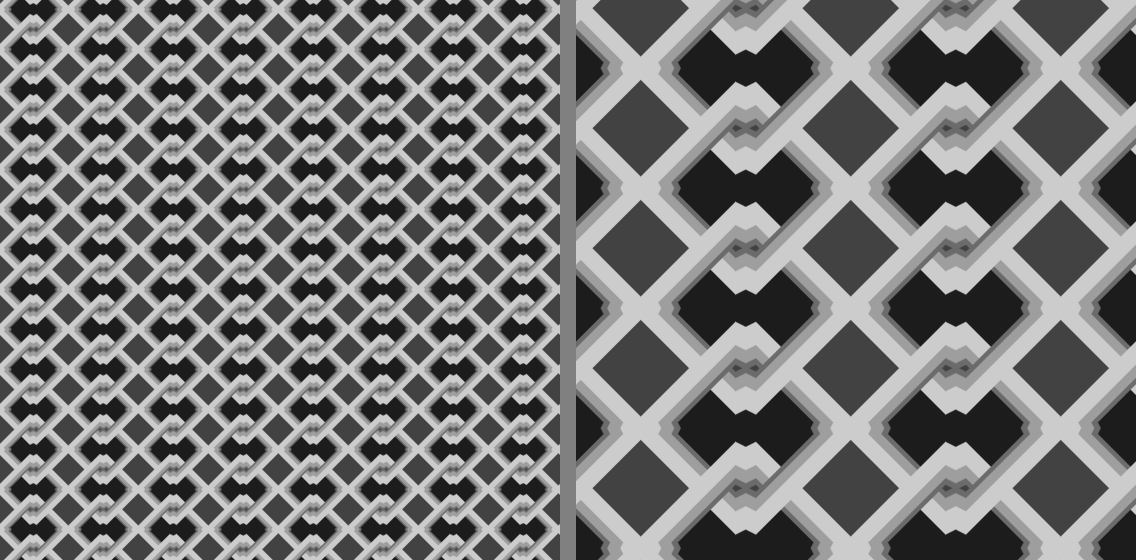
Left: the whole. Right: its middle third, enlarged.
Give the GLSL for this pattern, as a WebGL 1 fragment shader.

```glsl
precision highp float;
uniform vec2 u_resolution;

// Repeats across and down, and where the first knot axis and crossing row sit
const vec2 REPEATS = vec2(8.0, 14.0);
const vec2 PHASE = vec2(0.475, 0.765);

// Lengths, in units of 1/1152 of the canvas
const float CANVAS = 1152.0;
const float REACH = 72.0;       // from knot axis to crossing
const float WIRE_EDGE = 8.0;    // half width of the light wire
const float SHADE_EDGE = 17.0;  // inner edge of the mid band
const float RIM_EDGE = 21.5;    // inner edge of the dark rim
const float KNOT_FOLD = 7.0;    // blunting of the knot ends
const float TIP_FOLD = 4.0;     // blunting of the crossing tips
const float FOLD_SLOPE = 0.5;

const vec3 WIRE = vec3(0.80);
const vec3 SHADE = vec3(0.62);
const vec3 RIM = vec3(0.42);
const vec3 DIAMOND = vec3(0.26);
const vec3 HOLE = vec3(0.11);

// Absolute value whose sharp corner is folded back into a small notch
float foldedAbs(float v, float fold) {
  float a = abs(v);
  return max(a, fold + (fold - a) * FOLD_SLOPE);
}

// Signed depth inside a link centred at the origin; zero on its wire
float linkDepth(vec2 p) {
  return REACH - foldedAbs(p.x, KNOT_FOLD) - foldedAbs(p.y, TIP_FOLD);
}

float edge(float at, float depth, float blur) {
  return smoothstep(at - blur, at + blur, depth);
}

// Lays the three bands of one link over what is below
vec3 paintLink(vec3 below, float depth, float blur) {
  vec3 bands = mix(WIRE, SHADE, edge(WIRE_EDGE, depth, blur));
  bands = mix(bands, RIM, edge(SHADE_EDGE, depth, blur));
  float cover = edge(-WIRE_EDGE, depth, blur)
              * (1.0 - edge(RIM_EDGE, depth, blur));
  return mix(below, bands, cover);
}

void main() {
  vec2 cellSize = CANVAS / REPEATS;
  vec2 cell = gl_FragCoord.xy / u_resolution * REPEATS - PHASE;
  float blur = CANVAS / min(u_resolution.x, u_resolution.y);

  // x runs from the knot axis, y from the crossing row below
  vec2 p = vec2(fract(cell.x + 0.5) - 0.5, fract(cell.y)) * cellSize;
  float lower = linkDepth(p);
  float upper = linkDepth(p - vec2(0.0, cellSize.y));

  // Inside one link is a hole; inside both is the core of a knot
  float hole = edge(0.0, max(lower, upper), blur)
             * (1.0 - edge(0.0, min(lower, upper), blur));
  vec3 color = mix(DIAMOND, HOLE, hole);

  // The rising arm always passes over the falling one
  bool leftSide = p.x < 0.0;
  color = paintLink(color, leftSide ? upper : lower, blur);
  color = paintLink(color, leftSide ? lower : upper, blur);

  gl_FragColor = vec4(color, 1.0);
}
```
